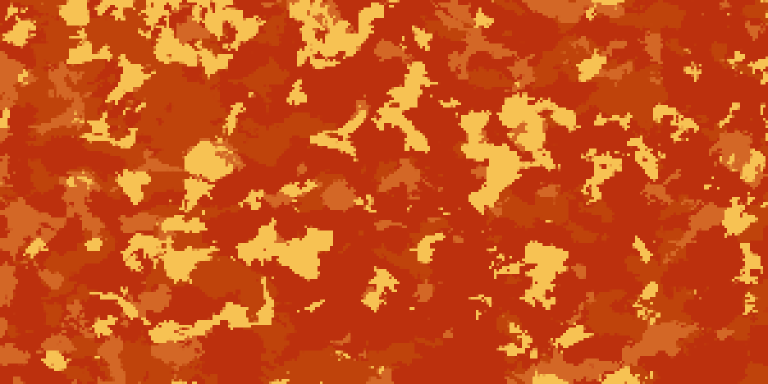
Write a WebGL 2 fragment shader that draws this texture.

```glsl
#version 300 es
precision highp float;
// Camouflage-like mottling: ragged yellow flecks over orange and rust patches
// on a red ground. Each layer is thresholded, warped fractal noise, sampled on
// a fine square grid and shifted by small shards for stepped, broken outlines.

uniform vec2 u_resolution;
out vec4 fragColor;

// Colours
const vec3 RED    = vec3(0.738, 0.188, 0.050);
const vec3 RUST   = vec3(0.750, 0.262, 0.042);
const vec3 ORANGE = vec3(0.826, 0.405, 0.148);
const vec3 YELLOW = vec3(0.969, 0.762, 0.326);

// Sizes, in canvas heights
const float GRID_CELLS   = 150.0;  // square steps per height
const float SHARD_CELLS  = 46.0;   // shards per height
const float SHARD_SHIFT  = 0.013;
const float WARP_FREQ    = 12.0;
const float WARP_AMOUNT  = 0.050;
const float CLUSTER_FREQ = 3.4;
const float CLUSTER_GAIN = 0.18;
const float OCTAVE_GAIN  = 0.55;

// Layer frequencies and thresholds (a higher level covers less)
const vec2 YELLOW_FREQ = vec2(13.0, 15.0);
const vec2 ORANGE_FREQ = vec2(11.0, 13.5);
const vec2 RUST_FREQ   = vec2(9.0, 13.0);
const float YELLOW_LEVEL = 0.636;
const float ORANGE_LEVEL = 0.645;
const float RUST_LEVEL   = 0.588;
const float EDGE = 0.008;
const int SAMPLES = 2;             // per pixel side, to smooth the edges

float hash(vec2 p) {
    return fract(sin(dot(p, vec2(127.1, 311.7))) * 43758.55);
}

vec2 hash2(vec2 p) {
    return vec2(hash(p), hash(p + 57.3));
}

float valueNoise(vec2 p) {
    vec2 cell = floor(p);
    vec2 f = fract(p);
    f = f * f * (3.0 - 2.0 * f);
    float low  = mix(hash(cell), hash(cell + vec2(1.0, 0.0)), f.x);
    float high = mix(hash(cell + vec2(0.0, 1.0)), hash(cell + 1.0), f.x);
    return mix(low, high, f.y);
}

// Four octaves, each turned to hide the lattice; normalised to 0..1
float fractalNoise(vec2 p) {
    const mat2 TURN = mat2(0.8, 0.6, -0.6, 0.8);
    float sum = 0.0;
    float total = 0.0;
    float weight = 1.0;
    for (int i = 0; i < 4; i++) {
        p = TURN * p * 2.03 + 17.7;
        sum += weight * valueNoise(p / 2.03);
        total += weight;
        weight *= OCTAVE_GAIN;
    }
    return sum / total;
}

// Coverage of one layer of patches
float patches(vec2 p, vec2 freq, float level, float seed) {
    vec2 offset = vec2(seed, seed * 1.7);
    vec2 shard = hash2(floor(p * SHARD_CELLS) + offset) - 0.5;
    vec2 warp = vec2(valueNoise(p * WARP_FREQ + offset),
                     valueNoise(p * WARP_FREQ + offset + 31.4)) - 0.5;
    vec2 q = p + shard * SHARD_SHIFT + warp * WARP_AMOUNT;
    float cluster = valueNoise(p * CLUSTER_FREQ + offset + 8.6) - 0.5;
    float field = fractalNoise(q * freq + offset) + CLUSTER_GAIN * cluster;
    return smoothstep(level - EDGE, level + EDGE, field);
}

// Layers from the ground up
vec3 mottling(vec2 p) {
    p = (floor(p * GRID_CELLS) + 0.5) / GRID_CELLS;
    vec3 colour = RED;
    colour = mix(colour, RUST, patches(p, RUST_FREQ, RUST_LEVEL, 71.0));
    colour = mix(colour, ORANGE, patches(p, ORANGE_FREQ, ORANGE_LEVEL, 43.0));
    return mix(colour, YELLOW, patches(p, YELLOW_FREQ, YELLOW_LEVEL, 19.0));
}

void main() {
    vec3 sum = vec3(0.0);
    for (int i = 0; i < SAMPLES * SAMPLES; i++) {
        vec2 step2 = vec2(i % SAMPLES, i / SAMPLES) + 0.5;
        vec2 jitter = step2 / float(SAMPLES) - 0.5;
        sum += mottling((gl_FragCoord.xy + jitter) / u_resolution.y);
    }
    fragColor = vec4(sum / float(SAMPLES * SAMPLES), 1.0);
}
```
